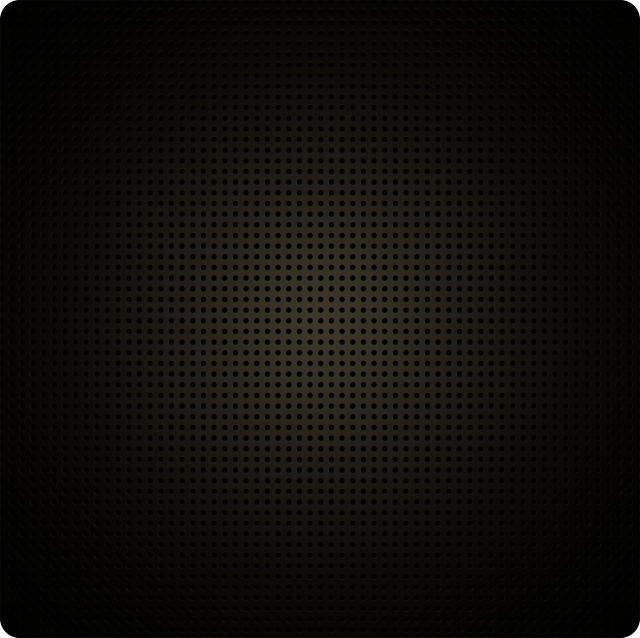
A Shadertoy shader for this pattern:

```glsl
#define HOLES_ACROSS 60.0
#define GRID_SHIFT 0.07
#define HOLE_RADIUS 0.25
#define RIM_WIDTH 0.09
#define RIM_GAIN 0.055
#define CORNER_RADIUS 0.031
#define GLOW_RADIUS 0.30
#define GLOW_POWER 1.6
#define GLOW_COLOR vec3(0.240, 0.212, 0.162)
#define HOLE_COLOR vec3(0.010, 0.009, 0.007)
#define RIM_COLOR vec3(1.0, 0.90, 0.76)
#define BACKDROP vec3(1.0)

float roundedBox(vec2 p, vec2 halfSize, float radius) {
    vec2 d = abs(p) - halfSize + radius;
    return length(max(d, 0.0)) + min(max(d.x, d.y), 0.0) - radius;
}

// Coverage of the inside of a signed distance, softened over one pixel
float coverage(float dist, float pixel) {
    return 1.0 - smoothstep(-0.6 * pixel, 0.6 * pixel, dist);
}

// Broad warm light that fades to black at the corners
vec3 plateColor(float r) {
    return GLOW_COLOR * exp(-pow(r / GLOW_RADIUS, GLOW_POWER));
}

void mainImage(out vec4 fragColor, in vec2 fragCoord) {
    vec2 size = iResolution.xy / iResolution.x;
    vec2 p = fragCoord / iResolution.x - 0.5 * size;
    float pixel = 1.0 / iResolution.x;
    float cellPixel = pixel * HOLES_ACROSS;
    float r = length(p);

    // Square grid, counted from the top left corner
    vec2 grid = vec2(p.x + 0.5 * size.x, 0.5 * size.y - p.y) * HOLES_ACROSS;
    vec2 local = fract(grid - GRID_SHIFT + 0.5) - 0.5;
    local.y = -local.y;
    float holeDist = length(local) - HOLE_RADIUS;

    // Punched holes
    vec3 color = mix(plateColor(r), HOLE_COLOR * exp(-2.0 * r), coverage(holeDist, cellPixel));

    // Outer rims catch the central light towards the edges
    float facing = dot(local, p) / max(length(local) * r, 1e-4);
    float rim = coverage(abs(holeDist) - 0.5 * RIM_WIDTH, cellPixel);
    rim *= smoothstep(0.1, 0.9, facing) * smoothstep(0.22, 0.48, r);
    color += RIM_COLOR * RIM_GAIN * rim * (1.0 - smoothstep(0.5, 0.8, r));

    // Rounded outline of the plate
    float plate = coverage(roundedBox(p, 0.5 * size, CORNER_RADIUS), pixel);
    fragColor = vec4(mix(BACKDROP, color, plate), 1.0);
}
```
